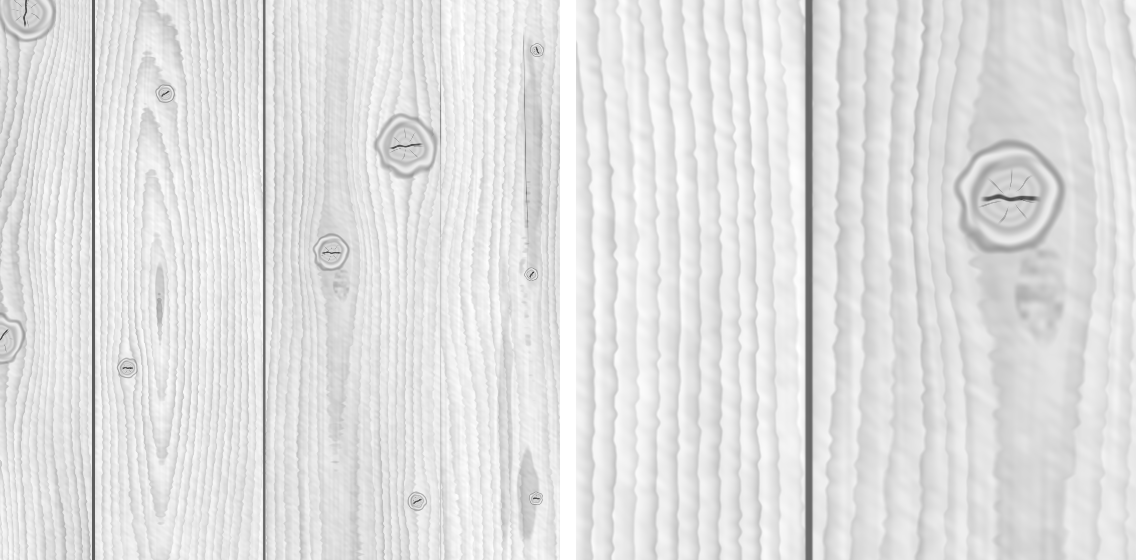
Left, the full canvas; right, a detail of the centre.
A three.js fragment shader for this texture:

```glsl
// Whitewashed softwood boards: four upright planks with grain, knots, cracks and seams.
#define SEAM_A 0.1670
#define SEAM_B 0.4720
#define SEAM_C 0.7870
#define BASE_TONE 0.937
#define RING_DEPTH 0.18
#define FIBRE_DEPTH 0.05
#define SAW_DEPTH 0.045
#define SEAM_TONE 0.36
#define KNOT_TONE 0.82
#define KNOT_BEND 0.85

varying vec2 vUv;

float hash(vec2 p) {
  vec3 q = fract(p.xyx * 0.1031);
  q += dot(q, q.yzx + 33.33);
  return fract((q.x + q.y) * q.z);
}

float noise(vec2 p) {
  vec2 i = floor(p), f = fract(p);
  f = f * f * (3.0 - 2.0 * f);
  return mix(mix(hash(i), hash(i + vec2(1.0, 0.0)), f.x),
             mix(hash(i + vec2(0.0, 1.0)), hash(i + 1.0), f.x), f.y);
}

float bell(float x) { return exp(-x * x); }

// Soft vertical line of width w
float seam(float x, float at, float w) {
  return 1.0 - smoothstep(0.5 * w - 0.0009, 0.5 * w + 0.0009, abs(x - at));
}

// Ragged elongated stain
float lens(vec2 p, vec2 c, vec2 size) {
  float e = length((p - c) / size) + 0.5 * (noise(p * vec2(70.0, 22.0)) - 0.5);
  return 1.0 - smoothstep(0.75, 1.05, e);
}

// Bends the grain around a knot and layers its face over inlay (tone, cover)
void knot(vec2 p, vec2 c, float r, float tilt, inout vec2 flow, inout vec2 inlay) {
  vec2 d = p - c, s = d * vec2(1.0, 0.55);
  flow.x -= KNOT_BEND * d.x * exp(-dot(s, s) / (5.0 * r * r));

  vec2 k = mat2(cos(tilt), -sin(tilt), sin(tilt), cos(tilt)) * d / r;
  float e = length(k) + 0.3 * (noise(k * 1.6 + c * 90.0) - 0.5);
  float inside = 1.0 - smoothstep(0.85, 1.05, e);
  float tone = mix(0.92, KNOT_TONE, inside);
  tone -= 0.15 * bell((e - 1.0) * 8.0) + 0.025 * inside * sin(e * 22.0);
  tone -= 0.10 * bell((length(k - vec2(0.25, -0.2)) - 1.35) * 9.0);

  // Radial checks and the main crack
  float spoke = smoothstep(0.93, 1.0, cos(7.0 * atan(k.y, k.x + 0.0001) + 2.0 * noise(k * 2.0)));
  tone -= 0.16 * spoke * smoothstep(0.2, 0.4, e) * (1.0 - smoothstep(0.65, 0.9, e));
  float crackWidth = max(0.045, 0.0012 / r);
  float crack = 1.0 - smoothstep(0.4, 1.6, abs(k.y + 0.25 * (noise(k * 3.0 + 7.0) - 0.5)) / crackWidth);
  tone -= 0.5 * crack * (1.0 - smoothstep(0.6, 0.9, abs(k.x)));

  float cover = 1.0 - smoothstep(1.25, 1.65, e);
  inlay = mix(inlay, vec2(tone, 1.0), cover);
}

// Distance from the heart of each plank, in growth rings
float ringPhase(vec2 p, float plank) {
  float sway = 0.022 * (noise(vec2(p.y * 4.0, plank * 9.0)) - 0.5);
  if (plank < 0.5) {
    float sweep = 0.09 * (1.0 - p.x / SEAM_A) * smoothstep(0.55, 1.0, p.y);
    return 66.0 * (p.x - sweep + sway + 0.2);
  }
  if (plank < 1.5) return 78.0 * length(vec2(p.x - 0.285 + sway, 0.12 * (p.y - 0.43)));
  if (plank < 2.5) return 64.0 * length(vec2(p.x - 0.612 + sway, 0.035));
  return 50.0 * length(vec2(p.x - 0.945 + 1.6 * sway, 0.012));
}

void main() {
  vec2 p = vUv, flow = p, inlay = vec2(0.0);
  float plank = step(SEAM_A, p.x) + step(SEAM_B, p.x) + step(SEAM_C, p.x);
  float last = step(2.5, plank);

  // Large knots, then pin knots down the last plank
  knot(p, vec2(0.045, 0.980), 0.034, 1.5, flow, inlay);
  knot(p, vec2(0.000, 0.395), 0.028, 0.9, flow, inlay);
  knot(p, vec2(0.295, 0.833), 0.011, 0.6, flow, inlay);
  knot(p, vec2(0.228, 0.343), 0.012, 0.0, flow, inlay);
  knot(p, vec2(0.725, 0.740), 0.036, 0.12, flow, inlay);
  knot(p, vec2(0.592, 0.549), 0.021, 0.0, flow, inlay);
  knot(p, vec2(0.745, 0.105), 0.011, 0.5, flow, inlay);
  for (int i = 0; i < 3; i++) {
    float n = float(i);
    knot(p, vec2(0.957 + 0.02 * (hash(vec2(n, 4.0)) - 0.5), 0.11 + 0.4 * n), 0.008, n, flow, inlay);
  }

  // Growth rings: slow darkening, then a crisp edge roughened by sawing
  float phase = ringPhase(flow, plank);
  phase += 1.3 * noise(vec2(flow.x * 24.0, p.y * 1.8 + plank * 17.0));
  phase += 0.22 * (noise(p * vec2(70.0, 200.0)) - 0.5);
  float t = fract(phase);
  float ring = t * t * (1.0 - smoothstep(0.84, 1.0, t));
  float weight = 0.55 + 0.6 * hash(vec2(floor(phase), plank + 3.0));
  weight *= 0.65 + 0.7 * noise(vec2(p.x * 9.0, p.y * 3.0 + plank * 5.0));
  float tone = BASE_TONE - RING_DEPTH * weight * ring * (1.0 - 0.2 * last);

  // Broad shading, fibres and slanted saw marks
  tone -= 0.07 * (noise(vec2(p.x * 9.0 + plank * 13.0, p.y * 1.7)) - 0.35);
  tone -= 0.045 * bell((flow.x - 0.612) / 0.04) * step(1.5, plank) * (1.0 - last);
  tone += 0.03 * bell((p.x - 0.82) / 0.035) * last;
  tone -= FIBRE_DEPTH * (noise(vec2(flow.x * 260.0, p.y * 9.0)) - 0.5);
  tone -= SAW_DEPTH * (noise(vec2(p.x * 110.0, p.y * 190.0 + p.x * 120.0)) - 0.5);

  // Resin stains, pitted patch and long drying crack
  tone -= 0.15 * lens(p, vec2(0.285, 0.477), vec2(0.009, 0.06));
  tone -= 0.13 * lens(p, vec2(0.943, 0.110), vec2(0.020, 0.085));
  tone -= 0.10 * last * lens(p, vec2(0.950, 0.720), vec2(0.018, 0.24));
  tone -= 0.09 * last * lens(p, vec2(0.903, 0.270), vec2(0.014, 0.25));
  tone -= 0.16 * lens(p, vec2(0.608, 0.492), vec2(0.017, 0.030)) * noise(p * 190.0);
  float drift = 0.937 + 0.012 * (noise(vec2(p.y * 7.0, 2.0)) - 0.5);
  tone -= 0.3 * seam(p.x, drift, 0.0010) * smoothstep(0.48, 0.65, p.y) * (1.0 - smoothstep(0.9, 0.97, p.y));
  tone = mix(tone, inlay.x, inlay.y);

  // Plank joints: two open gaps and one tight seam
  tone += 0.03 * (bell((p.x - SEAM_A - 0.006) / 0.004) + bell((p.x - SEAM_B + 0.007) / 0.004));
  float gap = max(seam(p.x, SEAM_A, 0.0054), 0.9 * seam(p.x, SEAM_B, 0.0042));
  tone = mix(tone, SEAM_TONE, gap);
  float split = smoothstep(0.73, 0.76, p.y) * (1.0 - smoothstep(0.83, 0.88, p.y));
  tone -= (0.14 + 0.2 * split) * seam(p.x, SEAM_C, 0.0018);

  gl_FragColor = vec4(vec3(clamp(tone, 0.0, 1.0)), 1.0);
}
```
